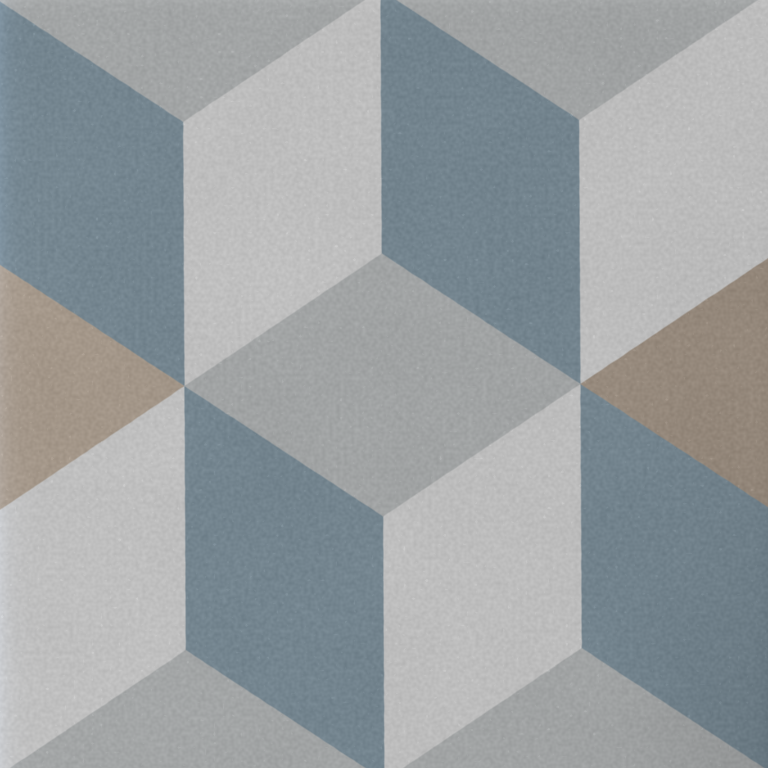
Give the GLSL for this pattern, as a three.js fragment shader.

```glsl
// Matte ceramic tile with a tumbling-block pattern of grey, white, blue and tan rhombi.
#define HALF_W 0.2578
#define HALF_H 0.1712
#define ROW_STEP 0.515
#define CENTER vec2(0.498, 0.4987)
#define TILT 0.005
#define EDGE_SOFT 0.0014
#define GRAIN 0.036
#define WHITE vec3(0.742, 0.742, 0.742)
#define GREY vec3(0.630, 0.640, 0.642)
#define BLUE vec3(0.452, 0.518, 0.558)
#define TAN_LIGHT vec3(0.635, 0.585, 0.532)
#define TAN_DARK vec3(0.588, 0.538, 0.487)

varying vec2 vUv;

vec2 hashGradient(vec2 cell) {
  float h = fract(sin(dot(cell, vec2(127.1, 311.7))) * 43758.5);
  float angle = 6.2832 * h;
  return vec2(cos(angle), sin(angle));
}

float gradientNoise(vec2 p) {
  vec2 i = floor(p);
  vec2 f = p - i;
  vec2 w = f * f * f * (f * (f * 6.0 - 15.0) + 10.0);
  float a = dot(hashGradient(i), f);
  float b = dot(hashGradient(i + vec2(1.0, 0.0)), f - vec2(1.0, 0.0));
  float c = dot(hashGradient(i + vec2(0.0, 1.0)), f - vec2(0.0, 1.0));
  float d = dot(hashGradient(i + vec2(1.0, 1.0)), f - vec2(1.0, 1.0));
  return mix(mix(a, b, w.x), mix(c, d, w.x), w.y);
}

// Coverage of the region where the signed distance is negative
float cover(float dist) {
  return 1.0 - smoothstep(-EDGE_SOFT, EDGE_SOFT, dist);
}

// Rows of cubes, painted from the top down
vec3 cubePattern(vec2 p) {
  vec3 color = GREY;
  vec3 tan3 = mix(TAN_LIGHT, TAN_DARK, smoothstep(0.1, 0.9, vUv.x));
  float slopeScale = HALF_W / length(vec2(HALF_W, HALF_H));

  for (int k = 1; k >= -1; k--) {
    float row = float(k);
    float shifted = mod(row, 2.0);
    float u = p.x / HALF_W + shifted;
    float y = p.y - row * ROW_STEP;
    float cube = floor((u + 1.0) * 0.5);
    float x = u - 2.0 * cube;

    // Side faces: white right of the front edge, blue left of it
    float side = x * (1.0 - abs(x)) * HALF_W;
    vec3 faces = mix(BLUE, WHITE, cover(-side));
    color = mix(color, faces, cover(y));

    // Top face: every other cube of the unshifted row is tan
    float isTan = mod(cube, 2.0) * (1.0 - shifted);
    float top = (abs(y) - HALF_H * (1.0 - abs(x))) * slopeScale;
    color = mix(color, mix(GREY, tan3, isTan), cover(top));
  }
  return color;
}

void main() {
  // Slightly tilted print with faintly uneven edges
  vec2 p = vUv - CENTER;
  p = vec2(p.x + TILT * p.y, p.y - TILT * p.x);
  p += 0.0006 * vec2(gradientNoise(vUv * 70.0), gradientNoise(vUv * 70.0 + 31.0));
  vec3 color = cubePattern(p);

  // Fine pitted grain and cloudy mottling
  float fine = gradientNoise(vUv * 210.0) + 0.6 * gradientNoise(vUv * 115.0 + 17.0);
  float cloud = gradientNoise(vUv * 7.0 + 5.0) + 0.5 * gradientNoise(vUv * 24.0);
  color += GRAIN * fine + 0.012 * cloud;

  // Small pale flecks
  float fleck = gradientNoise(vUv * 170.0 + 71.0);
  color += 0.035 * smoothstep(0.38, 0.6, fleck);

  // Soft light from the left, darker lower right corner
  color *= 1.012 - 0.024 * vUv.x;
  color *= 1.0 - 0.07 * smoothstep(0.75, 1.0, vUv.x) * smoothstep(0.5, 0.0, vUv.y);

  // Rounded tile rim
  color += vec3(0.045, 0.055, 0.070) * exp(-vUv.x / 0.013);
  color += 0.025 * exp(-(1.0 - vUv.y) / 0.007);
  color -= 0.025 * exp(-(1.0 - vUv.x) / 0.010) * (1.0 - vUv.y);

  gl_FragColor = vec4(clamp(color, 0.0, 1.0), 1.0);
}
```
